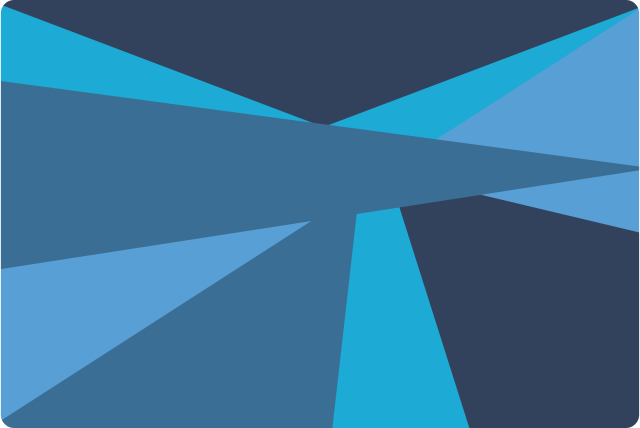
Reproduce this background procedurally as a WebGL 1 fragment shader.

```glsl
precision highp float;
// Rounded card of flat blue shards crossed by one long tapering wedge.

uniform vec2 u_resolution;

const vec2 CARD = vec2(1.5, 1.0);
const vec3 STEEL = vec3(0.229, 0.431, 0.584);
const vec3 NAVY = vec3(0.200, 0.260, 0.361);
const vec3 SKY = vec3(0.345, 0.624, 0.839);
const vec3 CYAN = vec3(0.114, 0.667, 0.831);
const vec3 PAPER = vec3(1.0);

// Smooth coverage of the half plane to the right of the line a -> b.
float rightOf(vec2 p, vec2 a, vec2 b, float pixel) {
  vec2 dir = normalize(b - a);
  vec2 d = p - a;
  return clamp(0.5 + (d.x * dir.y - d.y * dir.x) / pixel, 0.0, 1.0);
}

float roundedBox(vec2 p, vec2 halfSize, float radius) {
  vec2 q = abs(p) - halfSize + radius;
  return length(max(q, 0.0)) + min(max(q.x, q.y), 0.0) - radius;
}

// Shards above the wedge: a navy valley between cyan and sky slopes.
vec3 upperShards(vec2 p, float pixel) {
  float leftSlope = rightOf(p, vec2(0.010, 0.986), vec2(0.727, 0.715), pixel);
  float rightSlope = rightOf(p, vec2(0.768, 0.707), vec2(1.498, 0.982), pixel);
  float skySlope = rightOf(p, vec2(1.025, 0.676), vec2(1.498, 0.979), pixel);
  vec3 color = mix(NAVY, CYAN, max(leftSlope, rightSlope));
  return mix(color, SKY, skySlope);
}

// Shards below the wedge, layered from left to right.
vec3 lowerShards(vec2 p, float pixel) {
  float steelEdge = rightOf(p, vec2(0.0, 0.016), vec2(0.727, 0.482), pixel);
  float cyanEdge = rightOf(p, vec2(0.779, 0.0), vec2(0.836, 0.500), pixel);
  float navyEdge = rightOf(p, vec2(1.100, 0.0), vec2(0.936, 0.516), pixel);
  float skyEdge = rightOf(p, vec2(1.498, 0.457), vec2(1.127, 0.545), pixel);
  vec3 color = mix(SKY, STEEL, steelEdge);
  color = mix(color, CYAN, cyanEdge);
  color = mix(color, NAVY, navyEdge);
  return mix(color, SKY, skyEdge * navyEdge);
}

void main() {
  vec2 p = gl_FragCoord.xy / u_resolution * CARD;
  float pixel = 1.0 / u_resolution.y;

  // Wedge between the two halves.
  float belowTop = rightOf(p, vec2(0.0, 0.811), vec2(1.498, 0.611), pixel);
  float belowBottom = rightOf(p, vec2(0.0, 0.371), vec2(1.498, 0.602), pixel);
  vec3 color = mix(upperShards(p, pixel), STEEL, belowTop);
  color = mix(color, lowerShards(p, pixel), belowBottom);

  // Rounded card corners.
  float card = roundedBox(p - 0.5 * CARD, vec2(0.748, 0.5), 0.031);
  color = mix(color, PAPER, clamp(0.5 + card / pixel, 0.0, 1.0));
  gl_FragColor = vec4(color, 1.0);
}
```
